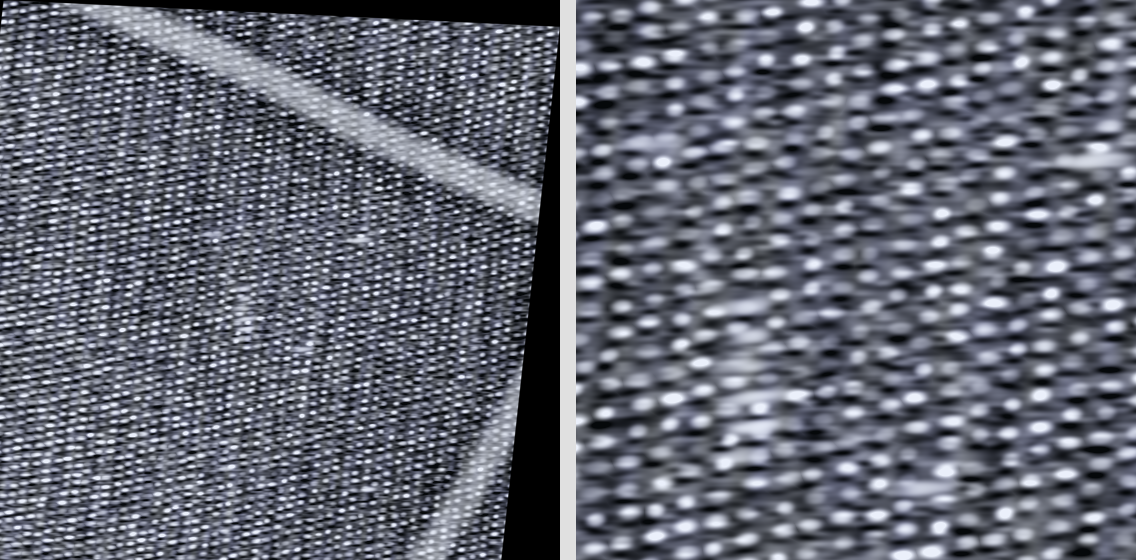
Left: the whole. Right: its middle third, enlarged.
A three.js fragment shader for this texture:

```glsl
// Worn blue-grey denim, skewed on black, with two pale creases and loose white slubs.
#define YARN_WIDTH 0.0185
#define ROW_HEIGHT 0.0162
#define TWILL_STEP 0.25
#define TWILL_DRIFT 0.0015
#define BASE_TONE 0.37
#define GRAIN_GAIN 0.74
#define GAP_DEPTH 0.30
#define FIBRE_GAIN 0.62
#define STREAK_GAIN 0.045
#define CREASE_WIDTH 0.031
#define EDGE_BLUR 0.0015
#define SLUB_COUNT 11

varying vec2 vUv;

float hash(vec2 p) {
  return fract(sin(dot(p, vec2(127.1, 311.7))) * 43758.547);
}

float valueNoise(vec2 p) {
  vec2 cell = floor(p);
  vec2 f = fract(p);
  f = f * f * (3.0 - 2.0 * f);
  float low = mix(hash(cell), hash(cell + vec2(1.0, 0.0)), f.x);
  float high = mix(hash(cell + vec2(0.0, 1.0)), hash(cell + 1.0), f.x);
  return mix(low, high, f.y);
}

float blob(vec2 d, vec2 radius) {
  d /= radius;
  return exp(-dot(d, d));
}

// Flat-topped blob with a crisper rim.
float kernel(vec2 d, vec2 radius) {
  d /= radius;
  float r = dot(d, d);
  return exp(-r * (0.4 + 0.6 * r));
}

// Bright weft grains (x) and the dark gaps beneath them (y), stepped as a twill.
vec2 twill(vec2 cloth) {
  vec2 p = cloth / vec2(YARN_WIDTH, ROW_HEIGHT);
  float grainLength = mix(0.50, 0.36, smoothstep(0.0, 0.6, cloth.x + 0.3 * cloth.y));
  vec2 weave = vec2(0.0);
  for (int i = -1; i <= 1; i++) {
    float column = floor(p.x) + float(i);
    float y = p.y - column * (TWILL_STEP + TWILL_DRIFT * column);
    for (int j = -1; j <= 1; j++) {
      vec2 id = vec2(column, floor(y) + float(j));
      float vary = hash(id);
      vec2 d = vec2(p.x, y) - id - 0.5;
      d += vec2(0.32, 0.28) * (vec2(hash(id + 53.0), hash(id + 37.0)) - 0.5);
      d.y -= 0.10 * d.x;
      float size = mix(0.75, 1.15, hash(id + 71.0));
      float grain = kernel(d, vec2(grainLength * size, 0.235));
      weave.x = max(weave.x, grain * mix(0.4, 1.1, vary));
      weave.y = max(weave.y, blob(d + vec2(0.1, 0.43), vec2(0.40 * size, 0.14)));
    }
  }
  return weave;
}

// Thin threads lying across the cloth, in two sizes.
float fibres(vec2 cloth) {
  vec2 p = vec2(cloth.x, cloth.y - 0.06 * cloth.x);
  float fine = valueNoise(p * vec2(80.0, 330.0));
  float coarse = valueNoise(p * vec2(52.0, 190.0) + 31.0);
  return 0.62 * fine + 0.38 * coarse - 0.5;
}

// Warp streaks run down the cloth as layered sines.
float warpStreaks(vec2 cloth) {
  float x = cloth.x;
  float y = cloth.y;
  return sin(x * 113.0 + 1.4 * sin(y * 7.0))
       + sin(x * 197.0 + 2.0 * sin(y * 11.0 + x * 9.0))
       + 0.8 * sin(x * 331.0 + 2.0 * sin(y * 17.0 + 2.0));
}

// Signed distances to the long upper crease and the short lower one.
vec2 creaseDistances(vec2 uv) {
  float upper = (uv.y - 0.896 + 0.47 * (uv.x - 0.39)) * 0.905;
  upper += 0.004 * sin(uv.x * 11.0);
  float lower = (uv.x - 0.76 - 0.62 * uv.y + 0.1 * uv.y * uv.y) * 0.86;
  return vec2(upper, lower);
}

// A short column of broken threads, then a few scattered ones.
float slubs(vec2 uv) {
  float light = 0.0;
  for (int i = 0; i < SLUB_COUNT; i++) {
    float n = float(i);
    float a = hash(vec2(n, 3.0));
    float b = hash(vec2(n, 8.0));
    vec2 inColumn = vec2(0.43 + 0.015 * a, 0.395 + 0.0178 * n);
    vec2 loose = vec2(0.38 + 0.38 * a, 0.12 + 0.5 * b);
    vec2 d = uv - (n < 6.0 ? inColumn : loose);
    d.y -= 0.1 * d.x;
    light = max(light, kernel(d, vec2(0.013 + 0.009 * b, 0.0045)) * (0.65 + 0.35 * a));
  }
  return light;
}

void main() {
  // Skewed cloth axes and the outline of the sheet.
  vec2 cloth = vec2(vUv.x - 0.11 * vUv.y, vUv.y + 0.048 * vUv.x);
  float inset = min(min(0.895 - cloth.x, cloth.x + 0.1035), 1.0 - cloth.y);
  float sheet = smoothstep(-EDGE_BLUR, EDGE_BLUR, inset);
  cloth.y += 0.003 * sin(cloth.x * 7.0 + cloth.y * 5.0);

  // Weave, fibres, streaks and faded patches.
  vec2 weave = twill(cloth);
  float tone = BASE_TONE + GRAIN_GAIN * weave.x - GAP_DEPTH * weave.y;
  tone += FIBRE_GAIN * fibres(cloth) + STREAK_GAIN * warpStreaks(cloth);
  tone += 0.10 * (valueNoise(cloth * vec2(14.0, 6.0) + 5.0) - 0.5);

  // Creases: a soft pale ridge between darker flanks.
  vec2 ridge = creaseDistances(vUv) / CREASE_WIDTH;
  vec2 flank = exp(-ridge * ridge / 6.0);
  vec2 crest = exp(-ridge * ridge * ridge * ridge);
  float worn = max(crest.x, crest.y * 0.88);
  tone -= 0.17 * max(flank.x, flank.y) * (1.0 - worn);
  tone = mix(tone, 0.80 + 0.36 * (tone - 0.4), worn * 0.92);
  tone = clamp(mix(tone, 1.1, slubs(vUv)), 0.0, 1.1);

  // Indigo shade, strongest in the middle tones and varied per yarn.
  vec3 colour = mix(vec3(0.02, 0.03, 0.04), vec3(0.84, 0.86, 0.90), tone);
  float indigo = valueNoise(cloth * vec2(90.0, 30.0) + 19.0) * (1.0 - 0.7 * worn);
  colour += vec3(-0.01, -0.01, 0.12) * indigo * tone * max(1.1 - tone, 0.0) * 1.6;
  gl_FragColor = vec4(colour * sheet, 1.0);
}
```
